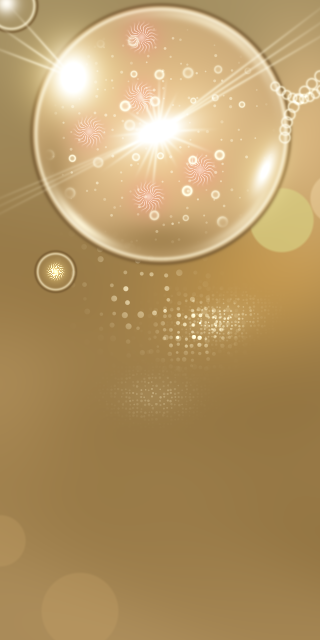
This background is drawn by a Shadertoy shader. Its source:

```glsl
// Golden backdrop: a large glass bubble with star flares and pink bursts,
// trailing gold dust over a soft brown gradient. Built from distance fields,
// gaussian glows and jittered cells; the canvas spans 1 by 2 units.

const vec3 BROWN = vec3(0.59, 0.47, 0.27);
const vec3 SAND = vec3(0.71, 0.58, 0.37);
const vec3 OLIVE = vec3(0.64, 0.56, 0.38);
const vec3 PEACH = vec3(0.91, 0.76, 0.54);
const vec3 CREAM = vec3(1.0, 0.91, 0.73);
const vec3 GOLD = vec3(1.0, 0.76, 0.36);
const vec3 PINK = vec3(1.0, 0.48, 0.5);
const vec3 SHADE = vec3(0.42, 0.31, 0.16);
const vec2 BUBBLE = vec2(0.503, 1.581);
const float BUBBLE_R = 0.404;
const vec2 STAR = vec2(0.495, 1.589);
const vec2 SUN = vec2(0.229, 1.758);
const vec2 RIM_FLARE = vec2(0.828, 1.466);
const vec2 SMALL = vec2(0.174, 1.151);
const vec2 BURSTS[5] = vec2[5](vec2(0.437, 1.695), vec2(0.279, 1.589),
    vec2(0.625, 1.469), vec2(0.464, 1.385), vec2(0.443, 1.883));

float hash(vec2 p) {
    vec3 q = fract(p.xyx * 0.1031);
    q += dot(q, q.yzx + 33.33);
    return fract((q.x + q.y) * q.z);
}

vec2 turn(vec2 d, float a) { return mat2(cos(a), -sin(a), sin(a), cos(a)) * d; }

// Gaussian spot with two radii and a tilt
float glow(vec2 p, vec2 c, vec2 size, float tilt) {
    vec2 d = turn(p - c, tilt) / size;
    return exp(-dot(d, d));
}

float line(float d, float w) { return exp(-d * d / (w * w)); }

float disc(vec2 p, vec2 c, float r) {
    return 1.0 - smoothstep(r - 0.005, r + 0.005, length(p - c));
}

float ray(vec2 p, vec2 origin, float angle, float len) {
    vec2 d = turn(p - origin, angle);
    return line(d.y, 0.005) * smoothstep(0.0, 0.02, d.x) * (1.0 - smoothstep(0.2 * len, len, d.x));
}

// One jittered dot per cell; hollow turns dots into beads
float dots(vec2 p, float scale, float density, float size, float hollow) {
    vec2 cell = floor(p * scale);
    vec2 jitter = 0.3 + 0.4 * vec2(hash(cell + 19.1), hash(cell + 41.7));
    float r = size * (0.5 + 0.5 * hash(cell + 63.2));
    float d = length(fract(p * scale) - jitter), aa = 1.4 * scale / iResolution.y;
    float body = 1.0 - smoothstep(r - aa, r + aa, d);
    float bead = 0.35 * body + 0.8 * line(d - r * 0.8, 0.3 * r);
    return step(hash(cell + 7.3), density) * mix(body, bead, hollow) * (0.45 + 0.55 * hash(cell + 5.9));
}

float burst(vec2 p, float r) {
    float d = length(p) / r, a = atan(p.y, p.x);
    float spokes = pow(abs(cos(a * 10.0 + 1.5 * sin(d * 9.0))), 5.0);
    return spokes * smoothstep(0.1, 0.35, d) * (1.0 - smoothstep(0.5, 1.0, d)) + 0.9 * exp(-20.0 * d * d);
}

vec3 screen(vec3 base, vec3 light) { return 1.0 - (1.0 - base) * (1.0 - clamp(light, 0.0, 1.0)); }

vec3 background(vec2 p) {
    vec3 c = mix(SAND * 0.94, BROWN, smoothstep(0.0, 0.55, p.y + 0.2 * p.x));
    c = mix(c, OLIVE, smoothstep(1.0, 1.95, p.y));
    c = mix(c, SAND, 0.6 * glow(p, vec2(0.0, 0.75), vec2(0.25, 0.35), 0.0));
    c = mix(c, GOLD * 0.9, 0.55 * glow(p, vec2(0.86, 1.16), vec2(0.38, 0.24), 0.3));
    c = mix(c, PEACH, 0.8 * glow(p, vec2(0.96, 1.58), vec2(0.2, 0.32), 0.0));
    c += 0.012 * sin(p.x * 5.0 + 2.0 * sin(p.y * 4.0)) * sin(p.y * 7.0 + p.x * 3.0);
    // Out-of-focus light discs
    c = mix(c, vec3(0.84, 0.8, 0.5), 0.75 * disc(p, vec2(0.88, 1.312), 0.1));
    c = mix(c, CREAM, 0.35 * disc(p, vec2(1.05, 1.38), 0.08));
    return mix(c, SAND * 1.1, 0.3 * (disc(p, vec2(0.25, 0.09), 0.12) + disc(p, vec2(0.0, 0.31), 0.08)));
}

// Dark edge with a paler line just inside
vec3 shell(vec3 c, vec2 p, vec2 center, float r, float w) {
    float d = length(p - center) - r;
    return screen(mix(c, SHADE, 0.6 * line(d, w)), CREAM * 0.6 * line(d + 2.0 * w, w));
}

vec3 bigBubble(vec3 c, vec2 p) {
    vec2 q = (p - BUBBLE) / BUBBLE_R;
    float d = length(q), a = atan(q.y, q.x);
    vec3 body = PEACH * (0.86 + 0.2 * exp(-2.0 * d * d));
    body = mix(body, BROWN, 0.75 * glow(q, vec2(0.0, -0.83), vec2(0.48, 0.17), 0.0));
    body = mix(body, BROWN, 0.55 * glow(q, vec2(-0.84, -0.3), vec2(0.16, 0.42), 0.0));
    c = mix(c, body, 0.9 * disc(p, BUBBLE, BUBBLE_R));
    c = shell(c, p, BUBBLE, BUBBLE_R, 0.007);
    float arcs = 0.65 * line(a - 1.05, 0.6) + 0.9 * line(a + 2.3, 0.33) + 0.5 * line(a + 0.8, 0.4);
    c = screen(c, CREAM * arcs * line(d - 0.93, 0.04));
    // Pink bursts, beads and fine sparkle
    for (int i = 0; i < 5; i++) {
        vec2 b = p - BURSTS[i];
        c = mix(c, PINK, 0.3 * exp(-dot(b, b) / 0.004));
        c = screen(c, vec3(1.0, 0.68, 0.66) * 0.75 * burst(b, 0.057));
    }
    float sparkle = dots(p, 11.0, 0.5, 0.2, 1.0) + 0.6 * dots(p + 0.37, 38.0, 0.28, 0.18, 0.0);
    return screen(c, CREAM * sparkle * (1.0 - smoothstep(0.7, 0.92, d)));
}

vec3 dust(vec3 c, vec2 p) {
    float light = glow(p, vec2(0.46, 1.08), vec2(0.16, 0.11), -0.6) * dots(p, 24.0, 0.55, 0.25, 0.0);
    light += 1.3 * glow(p, vec2(0.61, 0.975), vec2(0.09, 0.07), 0.2) * dots(p, 44.0, 0.75, 0.32, 0.0);
    float cloud = glow(p, vec2(0.69, 1.0), vec2(0.1, 0.05), 0.2) + 0.45 * glow(p, vec2(0.48, 0.763), vec2(0.1, 0.055), 0.0);
    return screen(c, CREAM * (light + cloud * (0.2 + 0.8 * dots(p, 85.0, 0.7, 0.35, 0.0))));
}

vec3 flares(vec3 c, vec2 p) {
    float beams = 0.0;
    for (int i = 0; i < 22; i++) {
        float k = float(i);
        beams += 0.75 * ray(p, STAR, 0.286 * (k + hash(vec2(k, 8.0))), 0.08 + 0.16 * hash(vec2(k, 3.0)));
    }
    for (float k = 0.0; k < 3.0; k++)
        beams += 0.55 * ray(p, STAR, 0.53 + 0.06 * k, 0.8) + 0.6 * ray(p, SUN, 2.3 + 0.24 * k, 0.34)
            + 0.25 * ray(p, STAR, 3.54 + 0.04 * k, 0.75);
    c = screen(c, CREAM * beams);
    c = screen(c, GOLD * (0.85 * glow(p, SUN, vec2(0.13), 0.0) + 0.6 * glow(p, RIM_FLARE, vec2(0.07, 0.13), -0.35)));
    c = screen(c, PEACH * 0.6 * glow(p, STAR, vec2(0.19, 0.11), 0.4));
    float cores = 1.5 * glow(p, SUN, vec2(0.065, 0.08), 0.0) + 1.7 * glow(p, STAR, vec2(0.09, 0.045), 0.3)
        + 1.2 * glow(p, RIM_FLARE, vec2(0.025, 0.07), -0.4) + glow(p, vec2(0.02, 1.99), vec2(0.035), 0.0);
    return screen(c, vec3(1.0, 0.97, 0.92) * cores);
}

void mainImage(out vec4 fragColor, in vec2 fragCoord) {
    vec2 p = 2.0 * fragCoord / iResolution.y;
    vec3 c = bigBubble(dust(background(p), p), p);
    // Companion bubbles
    c = shell(c, p, SMALL, 0.064, 0.004);
    c = shell(c, p, vec2(0.035, 1.982), 0.082, 0.005);
    c = screen(c, GOLD * 0.7 * glow(p, SMALL, vec2(0.03), 0.0) + CREAM * burst(p - SMALL, 0.032));
    // Two strands of beads
    for (float t = 0.0; t < 1.0; t += 0.12) {
        float rising = length(p - vec2(0.89 + 0.12 * t * t, 1.57 + 0.2 * t));
        float crossing = length(p - vec2(0.86 + 0.15 * t, 1.73 - 0.04 * sin(t * 3.0)));
        c = screen(c, CREAM * 0.65 * (line(rising - 0.016, 0.004) + line(crossing - 0.013, 0.004)));
    }
    fragColor = vec4(flares(c, p), 1.0);
}
```
